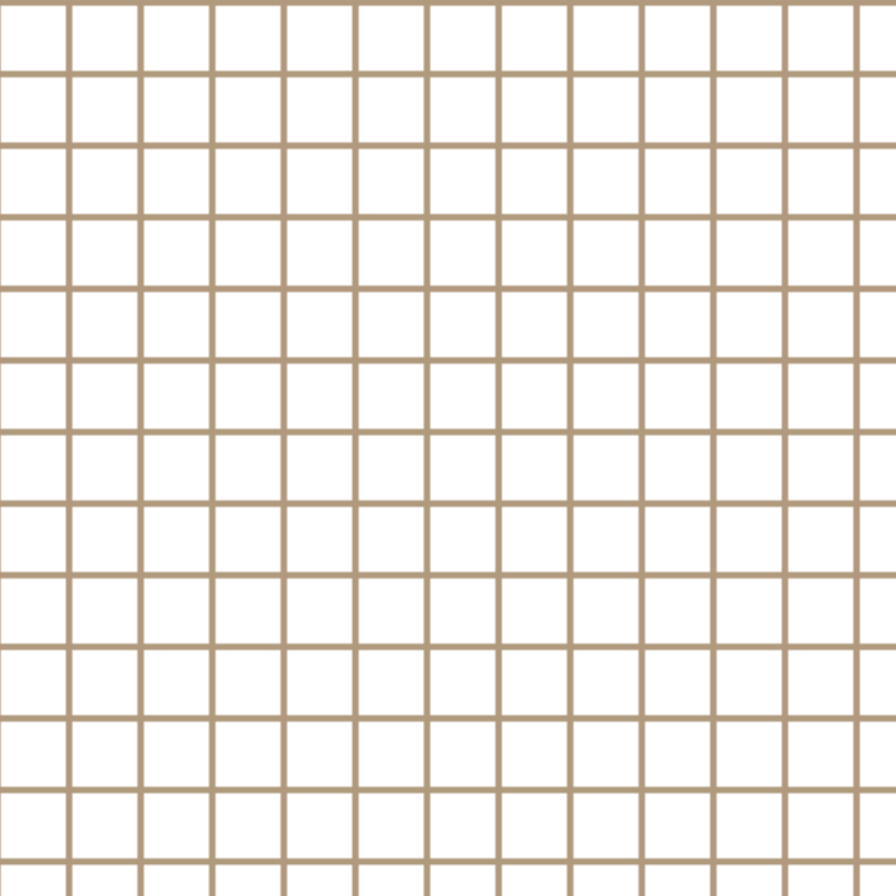
Write a Shadertoy shader that draws this pattern.

```glsl
// A plain square grid of thin tan lines on white paper.
// Each axis folds into a distance to its nearest line; soft-edged coverage
// is then laid over the paper, with a faint hashed tint for every line.

#define PITCH 0.0799                    // spacing of the lines
#define LINE_WIDTH 0.0072               // full width of a line
#define EDGE_SOFTNESS 0.0029            // width of the ramp at each edge
#define GRID_ANCHOR vec2(0.4766, 0.5178) // a point where two lines cross
#define TINT_AMOUNT 0.012               // red-green drift between lines
#define PAPER_COLOR vec3(1.0)
#define LINE_COLOR vec3(0.69, 0.60, 0.49)

// Sine-free hash, 0 to 1
float hash(vec2 p) {
    vec3 q = fract(vec3(p.xyx) * 0.1031);
    q += dot(q, q.yzx + 33.33);
    return fract((q.x + q.y) * q.z);
}

// Line colour, drifting slightly between pinkish and olive
vec3 lineColor(float index, float axis) {
    float drift = hash(vec2(index + 50.0, axis * 17.0 + 3.0)) - 0.5;
    return LINE_COLOR + TINT_AMOUNT * drift * vec3(1.0, -1.0, 0.5);
}

void mainImage(out vec4 fragColor, in vec2 fragCoord) {
    vec2 uv = fragCoord / iResolution.y;

    // Nearest line on each axis and the distance to it
    vec2 cell = (uv - GRID_ANCHOR) / PITCH;
    vec2 index = floor(cell + 0.5);
    vec2 lineDistance = abs(cell - index) * PITCH - 0.5 * LINE_WIDTH;

    // Antialiased coverage: x for vertical lines, y for horizontal ones
    float ramp = max(EDGE_SOFTNESS, 1.0 / iResolution.y);
    vec2 coverage = clamp(0.5 - lineDistance / ramp, 0.0, 1.0);

    // Horizontal lines first, vertical lines over them
    vec3 color = mix(PAPER_COLOR, lineColor(index.y, 1.0), coverage.y);
    color = mix(color, lineColor(index.x, 0.0), coverage.x);
    fragColor = vec4(color, 1.0);
}
```
